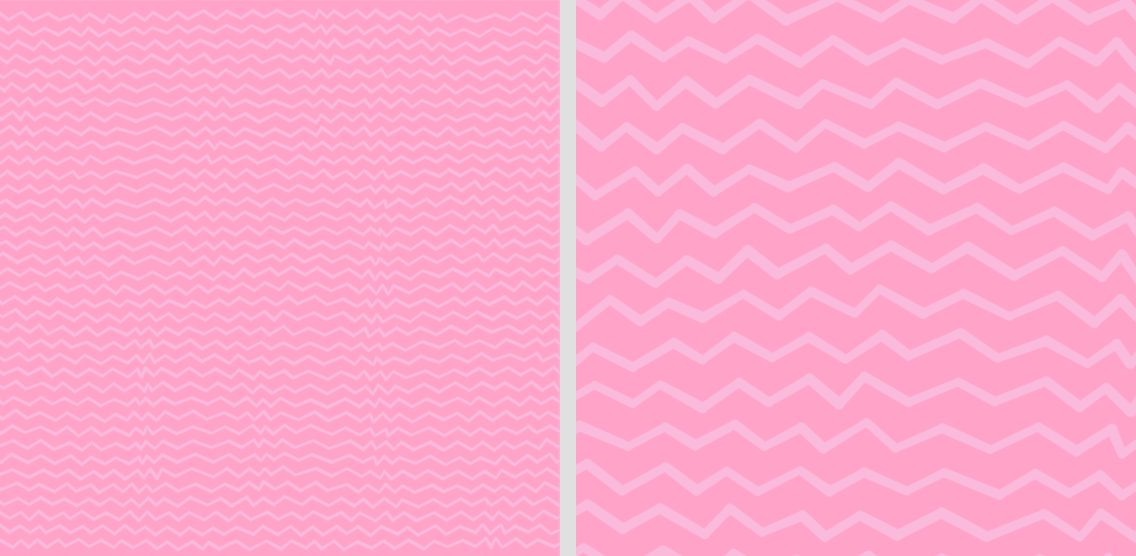
Left: the whole. Right: its middle third, enlarged.
A Shadertoy shader for this pattern:

```glsl
// Hand-drawn pale zigzag lines in 38 uneven rows on a pink ground.

float hash(vec2 p) {
    return fract(sin(dot(p, vec2(127.1, 311.7))) * 43758.5453);
}

float noise(vec2 p) {
    vec2 i = floor(p), f = fract(p);
    f = f * f * (3.0 - 2.0 * f);
    return mix(mix(hash(i), hash(i + vec2(1, 0)), f.x),
               mix(hash(i + vec2(0, 1)), hash(i + vec2(1, 1)), f.x), f.y);
}

// Corner k of a row: xy is its position, z the half width of the stroke there
vec3 corner(float k, float row) {
    vec2 id = vec2(k, row);
    float stretch = 2.6 * (noise(id * vec2(0.2, 0.13) + 7.0) - 0.5);
    float shake = 0.45 * (hash(id + 3.0) - 0.5);
    float side = 2.0 * mod(k, 2.0) - 1.0;
    float height = 0.0066 + 0.0035 * (hash(id + 19.0) - 0.5);
    float drift = 0.009 * (noise(id * vec2(0.12, 0.16) + 41.0) - 0.5);
    return vec3((k + stretch + shake) * 0.0208,
                0.971 - row * 0.0257 + drift + side * height,
                0.0028 + 0.0008 * (hash(id + 57.0) - 0.5));
}

// Signed distance to a tapering stroke, slightly heavier where it falls
float stroke(vec2 p, vec3 a, vec3 b) {
    vec2 d = b.xy - a.xy, q = p - a.xy;
    float h = clamp(dot(q, d) / dot(d, d), 0.0, 1.0);
    float weight = d.y < 0.0 ? 1.06 : 0.96;
    return length(q - d * h) - weight * mix(a.z, b.z, h);
}

void mainImage(out vec4 fragColor, in vec2 fragCoord) {
    vec2 p = fragCoord / iResolution.y;
    float px = 1.0 / iResolution.y;
    float nearRow = floor((0.971 - p.y) / 0.0257 + 0.5);
    float nearCorner = floor(p.x / 0.0208);

    // Nearest stroke among the neighbouring rows and corners
    float dist = 1.0;
    for (float j = -1.0; j <= 1.0; j++) {
        float row = nearRow + j;
        if (row < 0.0 || row > 37.0) continue;
        vec3 a = corner(nearCorner - 3.0, row);
        for (float i = -2.0; i <= 4.0; i++) {
            vec3 b = corner(nearCorner + i, row);
            dist = min(dist, stroke(p, a, b));
            a = b;
        }
    }
    float ink = 1.0 - smoothstep(-px, px, dist);

    // Faint pale rim along the top and right edges
    float right = iResolution.x / iResolution.y - p.x;
    float rim = 1.0 - smoothstep(-px, px, min(1.0 - p.y - 0.001, right - 0.003));
    ink = max(ink, 0.5 * rim);

    fragColor = vec4(mix(vec3(1.0, 0.64, 0.79), vec3(0.98, 0.73, 0.86), ink), 1.0);
}
```
